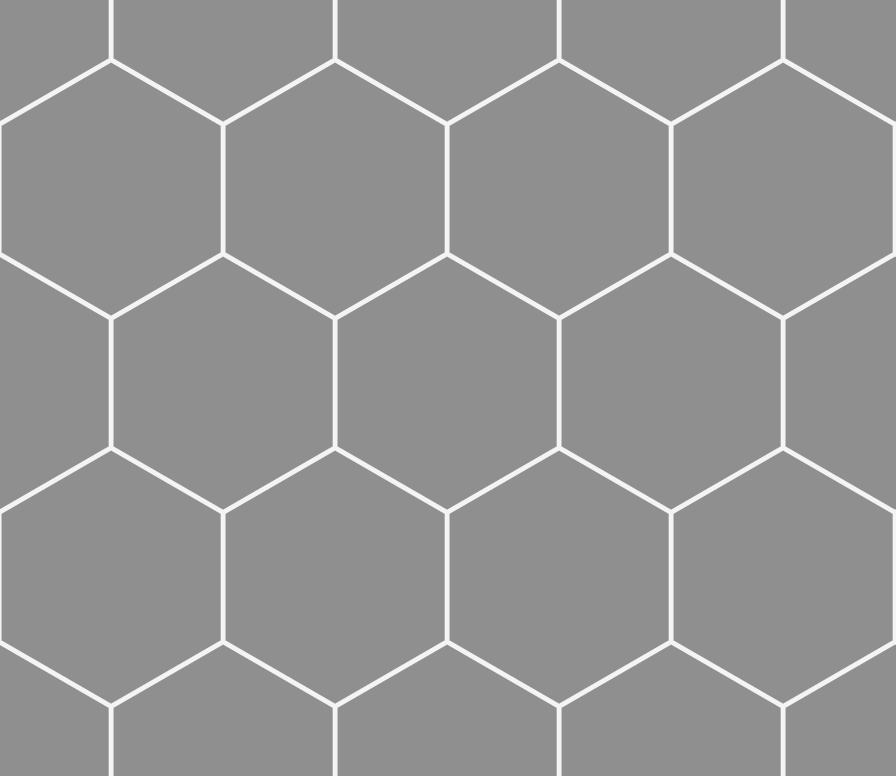
Reproduce this pattern procedurally as a WebGL 1 fragment shader.

```glsl
precision highp float;
// Seamless honeycomb of flat grey hexagons separated by thin pale lines.

#define COLUMNS 4.0                  // hexagons across
#define ROWS 4.0                     // rows up, even so that the stagger wraps
#define LINE_WIDTH 0.0218            // in hexagon widths
#define CENTER vec2(0.499, 0.5063)   // middle of one hexagon, in canvas units
#define FILL_COLOR vec3(0.561)
#define LINE_COLOR vec3(0.957)

uniform vec2 u_resolution;

const float SQRT3 = 1.7320508;

// Offset from the nearest point of a grid with the given cell size.
vec2 gridOffset(vec2 p, vec2 cell) {
  return mod(p + 0.5 * cell, cell) - 0.5 * cell;
}

// Distance to the nearest edge of a honeycomb of unit-wide, pointy-top hexagons.
float honeycombEdge(vec2 p) {
  vec2 cell = vec2(1.0, SQRT3);
  vec2 a = gridOffset(p, cell);
  vec2 b = gridOffset(p - 0.5 * cell, cell);
  vec2 q = abs(dot(a, a) < dot(b, b) ? a : b);
  return 0.5 - max(q.x, dot(q, vec2(0.5, 0.5 * SQRT3)));
}

void main() {
  // Hexagon widths, with rows fitted to the canvas height.
  vec2 uv = gl_FragCoord.xy / u_resolution;
  vec2 p = (uv - CENTER) * vec2(COLUMNS, ROWS * 0.5 * SQRT3);

  // Line coverage, smoothed over one pixel.
  float pixel = COLUMNS / u_resolution.x;
  float line = clamp((0.5 * LINE_WIDTH - honeycombEdge(p)) / pixel + 0.5, 0.0, 1.0);

  gl_FragColor = vec4(mix(FILL_COLOR, LINE_COLOR, line), 1.0);
}
```
